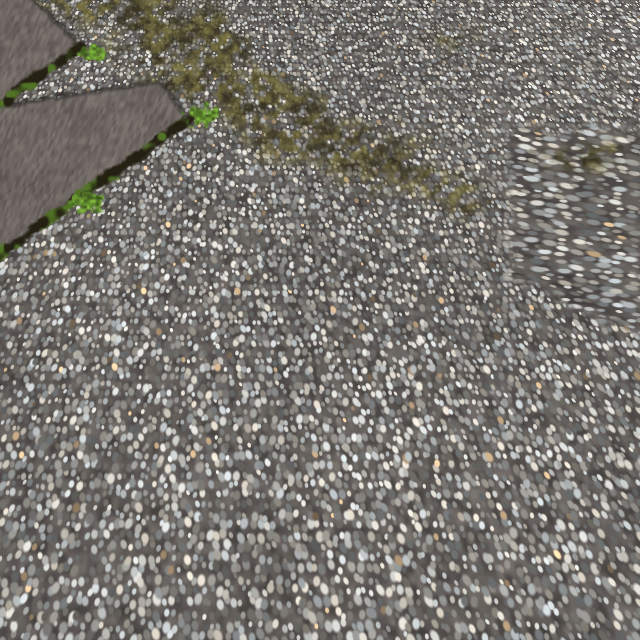
A three.js fragment shader for this texture:

```glsl
varying vec2 vUv;

#define HORIZON vec2(0.30, 1.80)
#define GRAIN_DENSITY vec2(144.0, 254.0)
#define STREAK_DENSITY vec2(46.0, 118.0)
#define TAR vec3(0.405, 0.382, 0.368)
#define SLAB vec3(0.425, 0.395, 0.378)
#define MOSS_DARK vec3(0.19, 0.17, 0.10)
#define MOSS_OLIVE vec3(0.47, 0.44, 0.23)
#define LEAF vec3(0.42, 0.60, 0.20)
#define SEAM_WIDTH 0.011

float hash(vec2 p) {
  return fract(sin(dot(p, vec2(127.1, 311.7))) * 43758.5453);
}

float noise(vec2 p) {
  vec2 i = floor(p), f = fract(p);
  f = f * f * (3.0 - 2.0 * f);
  return mix(mix(hash(i), hash(i + vec2(1, 0)), f.x),
             mix(hash(i + vec2(0, 1)), hash(i + vec2(1, 1)), f.x), f.y);
}

float fbm(vec2 p) {
  float sum = 0.0, amp = 0.53;
  for (int i = 0; i < 4; i++) {
    sum += amp * noise(p);
    p = p * 2.03 + 17.3;
    amp *= 0.5;
  }
  return sum;
}

float segmentDist(vec2 p, vec2 a, vec2 b) {
  vec2 ab = b - a;
  return length(p - a - ab * clamp(dot(p - a, ab) / dot(ab, ab), 0.0, 1.0));
}

// Signed distance to a line, positive on the left of a to b
float side(vec2 p, vec2 a, vec2 b) {
  vec2 d = normalize(b - a);
  return dot(p - a, vec2(-d.y, d.x));
}

// Soft overlapping stones set in dark tar
vec3 gravel(vec2 q) {
  vec2 cell = floor(q), f = fract(q);
  vec3 col = TAR * mix(0.66, 1.14, noise(q * 1.1 + 40.0));
  for (int y = -1; y <= 1; y++) {
    for (int x = -1; x <= 1; x++) {
      vec2 o = vec2(x, y), id = cell + o;
      vec2 jitter = vec2(hash(id), hash(id + 31.7));
      vec2 d = o + 0.15 + 0.7 * jitter - f;
      d.x += d.y * (hash(id + 5.1) - 0.5) * 0.6;
      float radius = mix(0.32, 0.76, hash(id + 11.3));
      float tone = mix(0.37, 0.95, pow(hash(id + 71.9), 1.2));
      float hue = hash(id + 53.3);
      vec3 tint = mix(vec3(1.04, 1.0, 0.93), vec3(0.96, 1.0, 1.02), hue);
      tint = mix(tint, vec3(1.12, 0.96, 0.76), step(0.965, hue));
      col = mix(col, tone * tint, smoothstep(radius, radius * 0.45, length(d)));
    }
  }
  return col;
}

// Ragged leafy clump
vec3 addTuft(vec3 col, vec2 p, vec2 center, float size) {
  float d = length((p - center) * vec2(0.8, 1.2)) + (noise(p * 130.0) - 0.5) * size;
  vec3 leaf = LEAF * mix(0.55, 1.25, noise(p * 210.0));
  return mix(col, leaf, smoothstep(size, size * 0.55, d));
}

// Dark joint with moss growing along it
vec3 addSeam(vec3 col, vec2 p, vec2 a, vec2 b) {
  float d = segmentDist(p, a, b) + (fbm(p * 60.0) - 0.5) * SEAM_WIDTH * 1.4;
  vec3 growth = mix(MOSS_DARK * 0.75, LEAF * 0.75, smoothstep(0.45, 0.8, noise(p * 75.0)));
  return mix(col, growth, smoothstep(SEAM_WIDTH, SEAM_WIDTH * 0.4, d));
}

void main() {
  vec2 p = vUv;

  // Gravel receding towards the horizon
  float depth = HORIZON.y - p.y;
  vec2 ground = GRAIN_DENSITY * vec2((p.x - HORIZON.x) / depth, inversesqrt(depth));
  vec3 col = gravel(ground);

  // Sideways smeared patch at the right
  float wobble = (noise(p * 30.0) - 0.5) * 0.02;
  float patchEdge = max(max(0.798 - p.x, p.y - 0.80),
                        side(p, vec2(1.0, 0.47), vec2(0.81, 0.56)));
  vec2 smear = STREAK_DENSITY * vec2(p.x, p.y + 0.15 * p.x);
  col = mix(col, gravel(smear), smoothstep(0.012, -0.012, patchEdge + wobble));
  col *= 0.91 + 0.18 * fbm(p * 7.0);

  // Moss band and damp stains
  float band = min(segmentDist(p, vec2(0.08, 1.02), vec2(0.34, 0.93)),
                   segmentDist(p, vec2(0.24, 0.92), vec2(0.47, 0.80)));
  band = min(band, segmentDist(p, vec2(0.45, 0.81), vec2(0.72, 0.705)) + 0.012);
  band = min(band, length((p - vec2(0.70, 0.925)) * vec2(0.7, 1.2)) + 0.025);
  band = min(band, length((p - vec2(0.92, 0.755)) * vec2(0.45, 1.4)) + 0.025);
  float moss = smoothstep(0.075, 0.015, band + (fbm(p * 24.0) - 0.5) * 0.09);
  vec3 mossCol = mix(MOSS_DARK, MOSS_OLIVE, smoothstep(0.25, 0.75, fbm(p * 65.0 + 9.0)));
  col = mix(col, mossCol, moss * smoothstep(0.15, 0.6, noise(p * 95.0)) * 0.82);

  // Two smooth paving slabs
  vec2 a = vec2(0.0, 0.835), b = vec2(0.25, 0.872), c = vec2(0.297, 0.815), d = vec2(0.0, 0.603);
  vec2 e = vec2(0.055, 1.0), f = vec2(0.128, 0.928), g = vec2(0.0, 0.837);
  float nearSlab = max(max(side(p, a, b), side(p, b, c)), side(p, c, d));
  float farSlab = max(side(p, e, f), side(p, f, g));
  float slab = min(nearSlab, farSlab) + (noise(p * 90.0) - 0.5) * 0.006;
  float fiber = noise(vec2(p.x - 0.35 * p.y, p.y * 0.4) * 260.0);
  vec3 slabCol = SLAB * (0.76 + 0.30 * fiber + 0.20 * fbm(p * 20.0));
  col = mix(col, slabCol, smoothstep(0.003, -0.003, slab));
  col *= 1.0 - 0.35 * smoothstep(0.008, 0.0, abs(slab));

  // Growth in the joints
  col = addSeam(col, p, c, d);
  col = addSeam(col, p, f, g);
  col = addTuft(col, p, vec2(0.315, 0.822), 0.024);
  col = addTuft(col, p, vec2(0.135, 0.683), 0.022);
  col = addTuft(col, p, vec2(0.145, 0.920), 0.017);

  gl_FragColor = vec4(col, 1.0);
}
```
